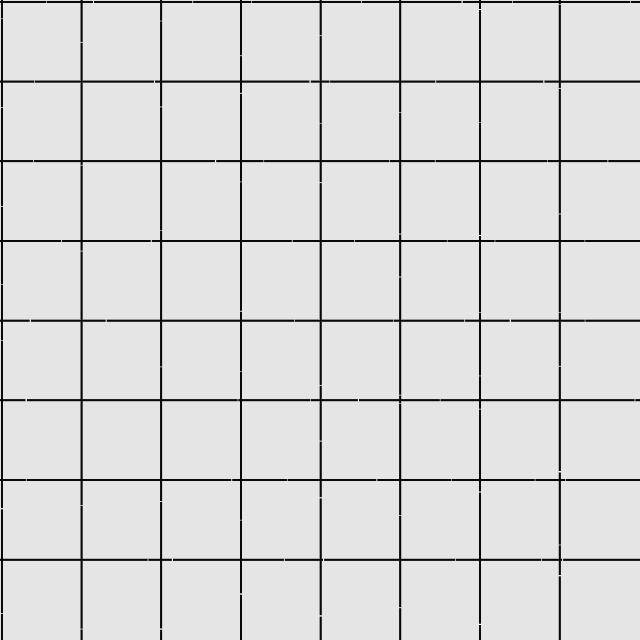
Write a WebGL 1 fragment shader that draws this pattern.

```glsl
precision highp float;
// Thin black square grid on pale grey paper, with a small pale nick in most line segments.

uniform vec2 u_resolution;

const float REPEATS = 8.0;
const float PITCH = 0.124512;       // line spacing; lengths are fractions of the canvas
const float FIRST_LINE = 0.00292;   // first line centre from the left and top edges
const float LINE_WIDTH = 0.00326;
const float EDGE_BLUR = 0.385;      // half width of a line's soft edge, in pixels
const float NICK_REACH = 0.0042;    // nick size across the line
const float NICK_MIN = 0.0008;      // nick size along the line
const float NICK_MAX = 0.0022;
const float NICK_CHANCE = 0.88;
const vec3 PAPER = vec3(0.898);
const vec3 INK = vec3(0.035);
const vec3 NICK = vec3(0.98);

float hash(vec2 p) {
  return fract(sin(dot(p, vec2(127.1, 311.7))) * 43758.5453);
}

// Share of a pixel at distance d that a band of the given width covers.
float bandCoverage(float d, float width, float pixel) {
  float low = max(d - 0.5 * pixel, -0.5 * width);
  float high = min(d + 0.5 * pixel, 0.5 * width);
  return clamp((high - low) / pixel, 0.0, 1.0);
}

// Lines spaced along p.x and running along p.y: x is ink, y is nick.
vec2 nickedLines(vec2 p, float seed, float pixel) {
  // The last cell takes up the remainder, then the first line comes round again.
  float line = floor(p.x / PITCH + 0.5);
  float wraps = step(REPEATS, line);
  float across = p.x - mix(line * PITCH, 1.0, wraps);
  line = mod(line, REPEATS);
  float blur = EDGE_BLUR * pixel;
  float edge = abs(across) - 0.5 * LINE_WIDTH;
  float ink = 1.0 - smoothstep(-blur, blur, edge);

  // One possible nick per segment.
  float cell = min(floor(p.y / PITCH), REPEATS - 1.0);
  vec2 segment = vec2(line, cell) + seed;
  float centre = mix(0.03, 0.97, hash(segment));
  float size = mix(NICK_MIN, NICK_MAX, pow(hash(segment + 17.3), 2.0));
  float present = step(hash(segment + 41.9), NICK_CHANCE);
  float along = p.y - (cell + centre) * PITCH;
  float nick = present * bandCoverage(along, size, pixel)
             * bandCoverage(across, NICK_REACH, pixel);
  return vec2(ink, nick);
}

void main() {
  vec2 uv = gl_FragCoord.xy / u_resolution;
  vec2 pixel = 1.0 / u_resolution;
  vec2 p = fract(vec2(uv.x, 1.0 - uv.y) - FIRST_LINE);

  vec2 vertical = nickedLines(p, 3.0, pixel.x);
  vec2 horizontal = nickedLines(p.yx, 59.0, pixel.y);

  // Ink over paper, then nicks through the ink.
  vec3 color = mix(PAPER, INK, max(vertical.x, horizontal.x));
  color = mix(color, NICK, max(vertical.y, horizontal.y));
  gl_FragColor = vec4(color, 1.0);
}
```
